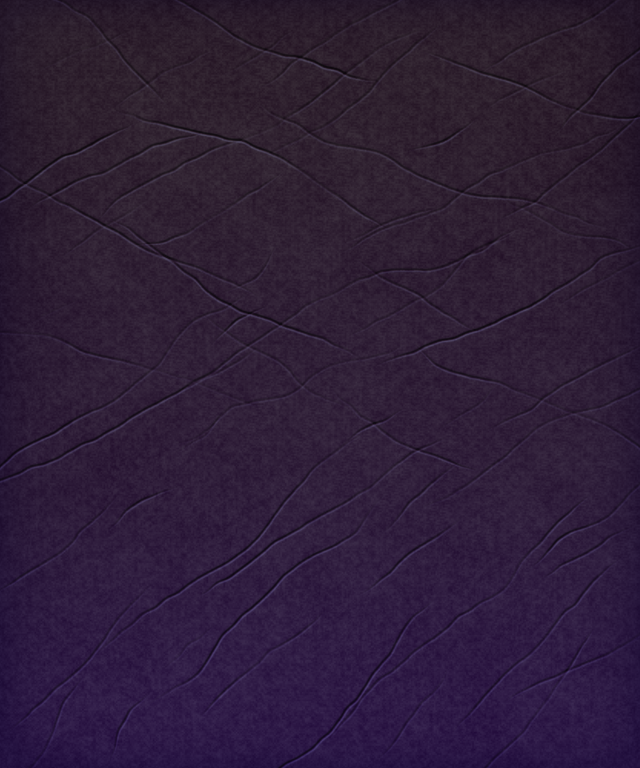
A WebGL 2 fragment shader for this texture:

```glsl
#version 300 es
precision highp float;

uniform vec2 u_resolution;
out vec4 fragColor;

float hash(vec2 p) {
    return fract(sin(dot(p, vec2(127.1, 311.7))) * 43758.5453);
}

float noise(vec2 p) {
    vec2 cell = floor(p), f = fract(p);
    f = f * f * (3.0 - 2.0 * f);
    return mix(mix(hash(cell), hash(cell + vec2(1, 0)), f.x),
               mix(hash(cell + vec2(0, 1)), hash(cell + vec2(1, 1)), f.x), f.y);
}

float wave(float x, float seed) {
    float cell = floor(x), f = fract(x);
    return mix(hash(vec2(cell, seed)), hash(vec2(cell + 1.0, seed)), smoothstep(0.0, 1.0, f)) - 0.5;
}

// Signed relief of one crease: a lit lip beside a shaded groove
float crease(vec2 p, float id, float aspect) {
    bool falling = mod(id, 5.0) < 0.5;
    float tilt = hash(vec2(id, 1.7)), size = hash(vec2(id, 5.3));
    vec2 center = fract(0.37 + (falling ? id / 5.0 : id) * vec2(0.7549, 0.5698));
    float angle = mix(0.4, 0.72, tilt) + 0.32 * (1.0 - smoothstep(0.0, 0.4, center.y));
    float halfLength = mix(0.05, 0.27, size * size);
    if (falling) {
        center.y = mix(0.4, 1.0, center.y);
        angle = -mix(0.25, 0.7, tilt);
        halfLength = mix(0.08, 0.27, size);
    }
    vec2 along = vec2(cos(angle), sin(angle));
    vec2 q = p - center * vec2(aspect, 1.0);
    float t = dot(q, along);
    if (abs(t) > halfLength) return 0.0;

    // Wandering centre line with small kinks
    float bend = 0.045 * wave(t * 5.0, id) + 0.016 * wave(t * 15.0, id + 60.0)
               + 0.003 * wave(t * 55.0, id + 120.0);
    float d = dot(q, vec2(-along.y, along.x)) - bend;
    float taper = smoothstep(0.0, 0.06, halfLength - abs(t));
    float strength = taper * (0.65 + 0.9 * wave(t * 11.0, id + 180.0))
                   * mix(0.4, 1.3, hash(vec2(id, 9.1)));
    float width = max(mix(0.0009, 0.0014, taper), 0.55 / u_resolution.y);
    float lit = (d + width) / width, shade = (d - width) / (1.2 * width);
    return strength * (exp(-lit * lit) - exp(-shade * shade));
}

void main() {
    vec2 uv = gl_FragCoord.xy / u_resolution;
    float aspect = u_resolution.x / u_resolution.y;
    vec2 p = gl_FragCoord.xy / u_resolution.y;

    // Plum above, violet below
    vec3 color = mix(vec3(0.188, 0.106, 0.290), vec3(0.186, 0.120, 0.218), smoothstep(-0.05, 0.5, uv.y));
    color = mix(color, vec3(0.182, 0.128, 0.178), smoothstep(0.4, 0.95, uv.y));

    // Mottled leather grain
    float grain = 0.5 * noise(p * 130.0) + 0.6 * noise(p * 260.0 + 17.0)
                + 0.75 * noise(p * 500.0 + 41.0) + 0.3 * noise(p * 22.0 + 5.0) - 1.075;
    color += grain * vec3(0.054, 0.066, 0.052);
    color += (noise(p * 5.0) - 0.5) * vec3(0.016, 0.020, 0.014);

    // Creases
    float relief = 0.0;
    for (int i = 0; i < 65; i++) relief += crease(p, float(i), aspect);
    relief = clamp(relief, -1.0, 1.0);
    color += max(relief, 0.0) * vec3(0.100, 0.120, 0.155);
    color *= 1.0 + 0.65 * min(relief, 0.0);

    // Darkened rim
    vec2 border = min(uv, 1.0 - uv) * vec2(aspect, 1.0);
    float rim = exp(-border.x * 28.0) + exp(-border.y * 45.0);
    color *= 1.0 - vec3(0.24, 0.32, 0.12) * min(rim, 1.0);

    fragColor = vec4(color, 1.0);
}
```
